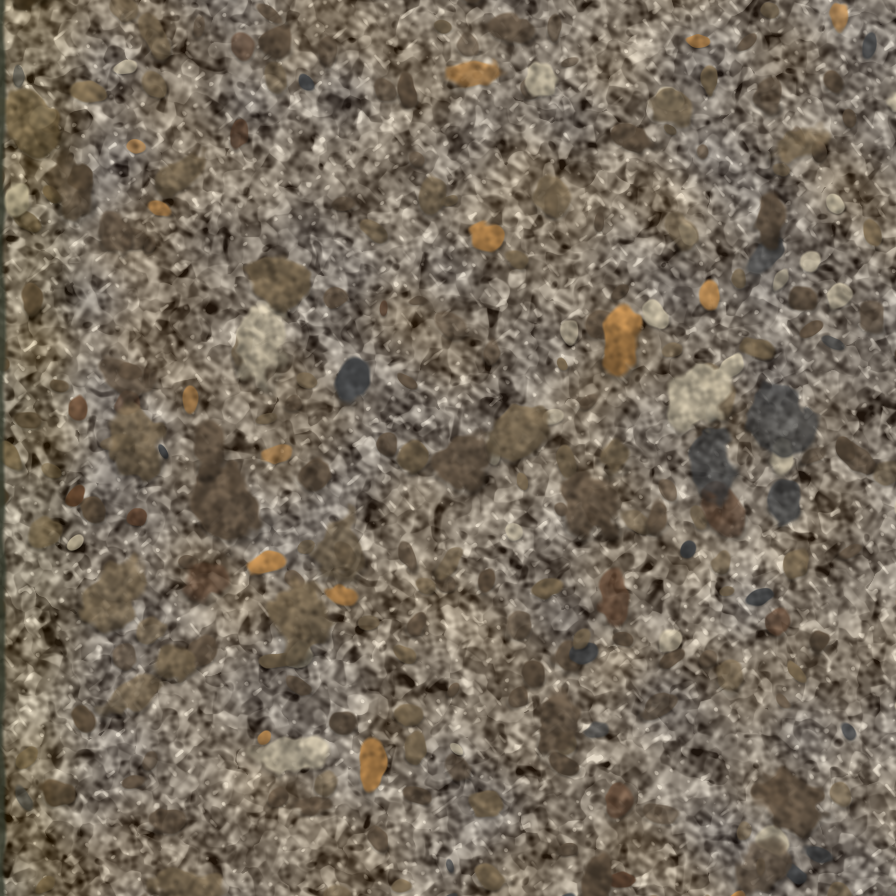
Give the GLSL for this texture, as a WebGL 1 fragment shader.

```glsl
precision highp float;
uniform vec2 u_resolution;

const vec3 DARK_STONE = vec3(0.26, 0.22, 0.18);
const vec3 PALE_STONE = vec3(0.73, 0.69, 0.63);
const vec3 BROWN = vec3(0.34, 0.285, 0.225);
const vec3 OLIVE = vec3(0.43, 0.37, 0.28);
const vec3 RUST = vec3(0.36, 0.26, 0.19);
const vec3 SLATE = vec3(0.25, 0.255, 0.26);
const vec3 CREAM = vec3(0.71, 0.67, 0.58);
const vec3 OCHRE = vec3(0.64, 0.47, 0.27);

float hash(vec2 p) {
  return fract(sin(dot(p, vec2(127.1, 311.7))) * 43758.5453);
}

mat2 rotation(float a) {
  return mat2(cos(a), sin(a), -sin(a), cos(a));
}

float noise(vec2 p) {
  vec2 i = floor(p), f = fract(p);
  f = f * f * (3.0 - 2.0 * f);
  return mix(mix(hash(i), hash(i + vec2(1.0, 0.0)), f.x),
             mix(hash(i + vec2(0.0, 1.0)), hash(i + 1.0), f.x), f.y);
}

// Value noise on a turned lattice, centred on zero
float grit(vec2 p, float frequency, float angle) {
  return noise(rotation(angle) * p * frequency + frequency) - 0.5;
}

// Soft-edged cells, each with its own tone, centred on zero
float grains(vec2 p, float frequency) {
  p *= frequency;
  vec2 cell = floor(p);
  float sum = 0.0, weight = 0.0;
  for (int y = -1; y <= 1; y++) {
    for (int x = -1; x <= 1; x++) {
      vec2 id = cell + vec2(float(x), float(y));
      vec2 d = id + vec2(hash(id + 3.1), hash(id + 8.7)) - p;
      float w = exp(-14.0 * dot(d, d));
      sum += w * hash(id + 15.3);
      weight += w;
    }
  }
  return sum / max(weight, 1e-5) - 0.5;
}

vec3 pebbleColour(float h) {
  vec3 c = mix(BROWN, OLIVE, step(0.38, h));
  c = mix(c, RUST, step(0.62, h));
  c = mix(c, SLATE, step(0.71, h));
  c = mix(c, CREAM, step(0.82, h));
  return mix(c, OCHRE, step(0.94, h));
}

// Lays one scatter of irregular, turned pebbles over the base colour
vec3 addPebbles(vec3 base, vec2 p, float count, float density, float seed,
                float ragged, float detail) {
  vec2 g = p * count;
  vec2 cell = floor(g);
  for (int y = -1; y <= 1; y++) {
    for (int x = -1; x <= 1; x++) {
      vec2 id = cell + vec2(float(x), float(y));
      vec2 key = id + seed;
      vec2 centre = id + 0.1 + 0.8 * vec2(hash(key + 1.3), hash(key + 5.9));
      float radius = mix(0.24, 0.5, hash(key + 9.2));
      float aspect = mix(0.45, 0.9, hash(key + 13.7));
      vec2 q = rotation(6.2832 * hash(key + 17.1)) * (g - centre);
      float d = length(q / (radius * vec2(1.0, aspect))) + ragged - 1.0;
      float present = step(hash(key + 21.4), density);
      float opacity = present * mix(0.65, 1.0, hash(key + 25.8));
      // Contact shadow below, light on the upper rim
      float slope = (g.y - centre.y) / radius;
      float rim = smoothstep(0.4, 0.0, abs(d));
      base *= 1.0 - 0.22 * present * rim * smoothstep(0.1, -0.6, slope);
      vec3 c = pebbleColour(hash(key + 29.6));
      c *= 0.98 + 0.16 * slope * smoothstep(-0.8, 0.0, d) + detail;
      base = mix(base, c, opacity * smoothstep(0.13, -0.13, d));
    }
  }
  return base;
}

void main() {
  vec2 p = gl_FragCoord.xy / u_resolution;
  vec2 warped = p + 0.012 * vec2(grit(p, 48.0, 0.4), grit(p, 53.0, 1.1));

  // Cement matrix: coarse to fine grit, bright specks and dark pits
  float fine = grit(p, 170.0, 0.6);
  float medium = grit(warped, 90.0, 1.0);
  float tone = 0.5 + 0.6 * grains(warped, 72.0) + 0.7 * fine
             + 0.5 * medium + 0.3 * grit(p, 28.0, 0.3);
  tone += 0.45 * smoothstep(0.26, 0.45, grit(p, 135.0, 0.9));
  tone -= 0.4 * smoothstep(0.22, 0.42, grit(warped, 68.0, 0.2));
  vec3 colour = mix(DARK_STONE, PALE_STONE, clamp(tone, -0.3, 1.35));
  colour += vec3(0.03, 0.005, -0.04) * grit(p, 14.0, 0.7);

  // Small chips, then larger pebbles
  float ragged = 0.6 * grit(p, 44.0, 0.5) + 0.4 * medium;
  float detail = 0.32 * fine + 0.3 * medium + 0.25 * grit(p, 40.0, 0.8);
  colour = addPebbles(colour, p, 25.0, 0.34, 40.0, ragged, detail);
  colour = addPebbles(colour, p, 11.0, 0.4, 90.0, ragged, detail);

  // Worn left margin with upright streaks and a dark outer seam
  float margin = smoothstep(0.13, 0.03, p.x);
  float streak = noise(vec2(p.x * 60.0, p.y * 9.0)) - 0.5;
  colour += margin * (0.14 * streak + vec3(0.01, 0.005, -0.025));
  float seam = smoothstep(0.008, 0.002, p.x + 0.004 * grit(p, 30.0, 0.0));
  colour = mix(colour, vec3(0.2, 0.22, 0.17), 0.8 * seam);

  gl_FragColor = vec4(clamp(colour, 0.0, 1.0), 1.0);
}
```
